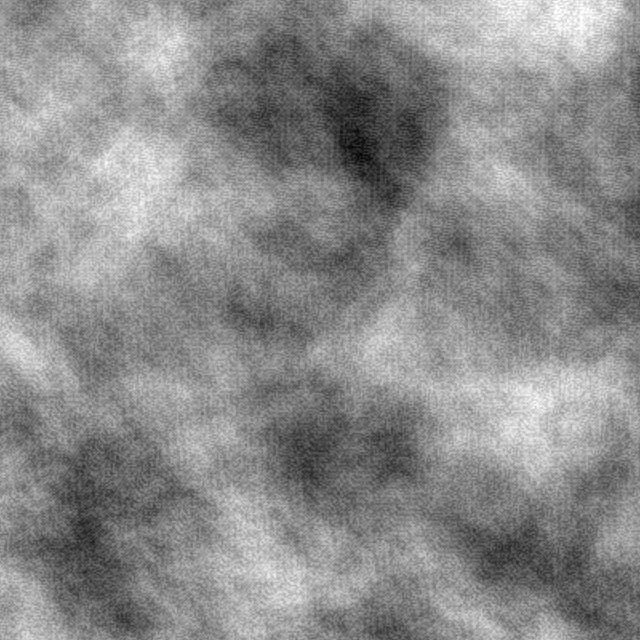
Give the GLSL for this texture, as a Shadertoy shader.

```glsl
// Soft grey cloud noise with blurred dark and bright patches under a fine film grain.

const float MEAN_GREY = 0.565;
const float CLOUD_CONTRAST = 0.47;
const float CLOUD_SCALE = 3.1;    // cells of the coarsest octave across the canvas
const int   OCTAVES = 5;
const float GAIN = 0.64;
const float WARP_SCALE = 3.5;
const float WARP_AMOUNT = 0.06;
const float STREAK_ANGLE = -0.65; // patches lean down to the right
const float STREAK_STRETCH = 1.2;
const float GRAIN_CELLS = 400.0;
const float GRAIN_AMOUNT = 0.23;
const float TAU = 6.2831853;

float hash(vec2 p) {
    return fract(sin(dot(p, vec2(127.1, 311.7))) * 43758.5453);
}

mat2 rotation(float angle) {
    float c = cos(angle), s = sin(angle);
    return mat2(c, s, -s, c);
}

vec2 fade(vec2 t) {
    return t * t * t * (t * (t * 6.0 - 15.0) + 10.0);
}

// Slope of a random unit gradient at one lattice corner
float corner(vec2 cell, vec2 offset) {
    float angle = TAU * hash(cell);
    return dot(vec2(cos(angle), sin(angle)), offset);
}

float gradientNoise(vec2 p) {
    vec2 i = floor(p), f = fract(p), u = fade(f);
    vec2 e = vec2(1.0, 0.0);
    float low  = mix(corner(i, f), corner(i + e.xy, f - e.xy), u.x);
    float high = mix(corner(i + e.yx, f - e.yx), corner(i + e.xx, f - e.xx), u.x);
    return mix(low, high, u.y);
}

float valueNoise(vec2 p) {
    vec2 i = floor(p), f = fract(p);
    vec2 u = f * f * (3.0 - 2.0 * f);
    vec2 e = vec2(1.0, 0.0);
    return mix(mix(hash(i), hash(i + e.xy), u.x),
               mix(hash(i + e.yx), hash(i + e.xx), u.x), u.y);
}

// Octaves are turned against each other to hide the lattice
float clouds(vec2 p) {
    mat2 turn = rotation(0.8);
    float sum = 0.0, amplitude = 1.0;
    for (int k = 0; k < OCTAVES; k++) {
        sum += amplitude * gradientNoise(p);
        p = 2.0 * turn * p + vec2(17.3, 9.1);
        amplitude *= GAIN;
    }
    return sum;
}

void mainImage(out vec4 fragColor, in vec2 fragCoord) {
    vec2 uv = fragCoord / iResolution.y;

    // Gentle warp, then a slight stretch along the streak direction
    vec2 bend = vec2(gradientNoise(uv * WARP_SCALE + 31.7),
                     gradientNoise(uv * WARP_SCALE + 74.2));
    vec2 p = rotation(-STREAK_ANGLE) * (uv + WARP_AMOUNT * bend);
    p.x /= STREAK_STRETCH;

    float grey = MEAN_GREY + CLOUD_CONTRAST * clouds(p * CLOUD_SCALE + 5.4);

    // Fine grain
    grey += GRAIN_AMOUNT * (valueNoise(uv * GRAIN_CELLS) - 0.5);

    fragColor = vec4(vec3(clamp(grey, 0.0, 1.0)), 1.0);
}
```
